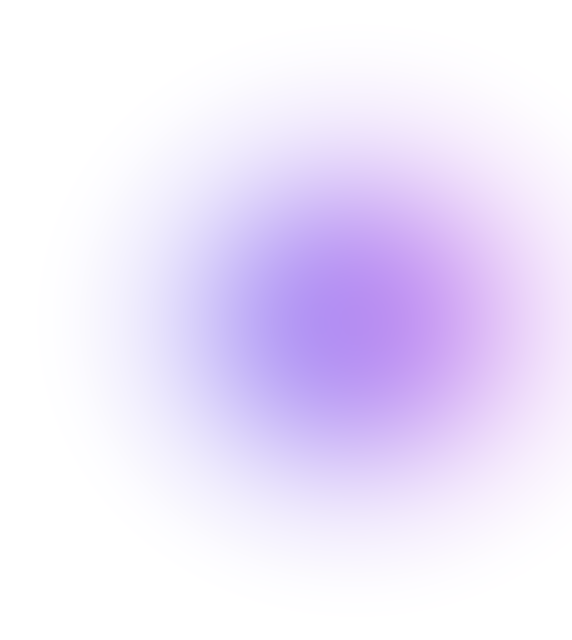
This background is drawn by a WebGL 2 fragment shader. Its source:

```glsl
#version 300 es
precision highp float;

uniform vec2 u_resolution;
out vec4 fragColor;

// Lengths are fractions of the canvas height
#define GLOW_CENTER vec2(0.558, 0.499)
#define GLOW_RADIUS vec2(0.271, 0.251)
#define GLOW_FALLOFF 2.25
#define TAIL_START 1.46
#define TAIL_END 2.02
#define HUE_AXIS vec2(1.0, 0.15)
#define HUE_SPREAD 0.36
#define PAPER vec3(1.0)
#define INDIGO vec3(0.620, 0.553, 0.958)
#define ORCHID vec3(0.804, 0.560, 0.942)

// Soft disc: 1 at the center, easing fully to 0 at the tail end
float glowCoverage(vec2 offset) {
    float dist = length(offset / GLOW_RADIUS);
    float body = exp(-pow(dist, GLOW_FALLOFF));
    return body * (1.0 - smoothstep(TAIL_START, TAIL_END, dist));
}

// Cool to warm violet, running across the disc
vec3 glowColor(vec2 offset) {
    float across = dot(offset, HUE_AXIS);
    return mix(INDIGO, ORCHID, smoothstep(-HUE_SPREAD, HUE_SPREAD, across));
}

void main() {
    vec2 offset = gl_FragCoord.xy / u_resolution.y - GLOW_CENTER;
    vec3 color = mix(PAPER, glowColor(offset), glowCoverage(offset));
    fragColor = vec4(color, 1.0);
}
```
